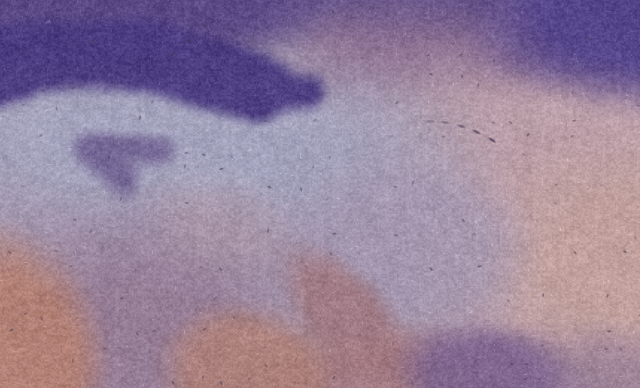
Write a Shadertoy shader that draws this texture.

```glsl
// A dusk sky in watercolour: violet cloud over pale blue, pink and peach washes.
// Soft tilted ellipses build the colour, blended capsules form the two clouds,
// and value noise adds ragged edges, paper grain and scattered dark flecks.

const vec3 LAVENDER = vec3(0.64, 0.59, 0.68);
const vec3 PINK     = vec3(0.73, 0.62, 0.66);
const vec3 PALE     = vec3(0.64, 0.64, 0.74);
const vec3 PEACH    = vec3(0.76, 0.63, 0.61);
const vec3 MAUVE    = vec3(0.58, 0.48, 0.58);
const vec3 ORANGE   = vec3(0.70, 0.50, 0.45);
const vec3 ROSE     = vec3(0.63, 0.47, 0.50);
const vec3 PLUM     = vec3(0.49, 0.39, 0.56);
const vec3 VIOLET   = vec3(0.35, 0.28, 0.52);
const vec3 INDIGO   = vec3(0.29, 0.23, 0.50);
const vec3 INK      = vec3(0.27, 0.22, 0.32);
const float DESIGN_ASPECT = 1.652;
const float EDGE_WARP = 0.045;
const float GRAIN = 0.085;
const float FLECK_CELLS = 24.0;

float hash(vec2 p) {
    vec3 q = fract(p.xyx * 0.1031);
    q += dot(q, q.yzx + 33.33);
    return fract((q.x + q.y) * q.z);
}

float noise(vec2 p) {
    vec2 i = floor(p), f = fract(p);
    f = f * f * (3.0 - 2.0 * f);
    return mix(mix(hash(i), hash(i + vec2(1, 0)), f.x),
               mix(hash(i + vec2(0, 1)), hash(i + vec2(1, 1)), f.x), f.y);
}

float fbm(vec2 p) {
    float sum = 0.0, amp = 0.5;
    for (int i = 0; i < 4; i++) {
        sum += amp * noise(p);
        p = p * 2.1 + 17.3;
        amp *= 0.5;
    }
    return sum;
}

vec2 turn(vec2 p, float a) {
    return vec2(cos(a) * p.x + sin(a) * p.y, cos(a) * p.y - sin(a) * p.x);
}

float capsule(vec2 p, vec2 a, vec2 b, float r) {
    vec2 d = b - a;
    return length(p - a - d * clamp(dot(p - a, d) / dot(d, d), 0.0, 1.0)) - r;
}

float blend(float a, float b, float k) {
    float h = max(k - abs(a - b), 0.0) / k;
    return min(a, b) - h * h * k * 0.25;
}

// Lays a tinted ellipse with a feathered rim over the colour
void wash(inout vec3 col, vec3 tint, vec2 p, vec2 center, vec2 radius, float tilt, float feather, float opacity) {
    float d = length(turn(p - center, tilt) / radius);
    col = mix(col, tint, opacity * (1.0 - smoothstep(1.0 - feather, 1.0 + feather, d)));
}

float fleck(vec2 p, vec2 size, float tilt) {
    return 1.0 - smoothstep(0.4, 1.3, length(turn(p, tilt) / size));
}

void mainImage(out vec4 fragColor, in vec2 fragCoord) {
    vec2 uv = fragCoord / iResolution.xy;
    vec2 paper = uv * vec2(DESIGN_ASPECT, 1.0);
    vec2 p = paper + EDGE_WARP * (vec2(fbm(paper * 7.0), fbm(paper * 7.0 + 41.0)) - 0.47);

    // Broad sky
    vec3 col = mix(LAVENDER, PINK, smoothstep(0.8, 1.35, p.x));
    wash(col, PALE, p, vec2(0.45, 0.64), vec2(0.60, 0.21), -0.08, 0.55, 0.95);
    wash(col, PEACH, p, vec2(1.62, 0.33), vec2(0.32, 0.25), 0.0, 0.6, 0.9);
    wash(col, vec3(0.64, 0.59, 0.69), p, vec2(1.06, 0.36), vec2(0.27, 0.21), -0.2, 0.4, 0.8);

    // Warm ground washes
    wash(col, MAUVE, p, vec2(0.36, 0.10), vec2(0.36, 0.30), 0.0, 0.6, 0.9);
    wash(col, vec3(0.68, 0.59, 0.65), p, vec2(0.57, 0.42), vec2(0.16, 0.10), -0.3, 0.6, 0.6);
    wash(col, ORANGE, p, vec2(-0.02, 0.04), vec2(0.27, 0.33), 0.0, 0.25, 0.95);
    wash(col, ROSE, p, vec2(0.98, 0.01), vec2(0.27, 0.13), 0.0, 0.45, 0.9);
    wash(col, ROSE, p, vec2(0.91, 0.17), vec2(0.21, 0.09), -0.8, 0.4, 0.85);
    wash(col, vec3(0.68, 0.50, 0.47), p, vec2(0.64, 0.04), vec2(0.20, 0.15), 0.0, 0.35, 0.9);
    wash(col, MAUVE, p, vec2(1.55, -0.02), vec2(0.26, 0.14), 0.0, 0.5, 0.7);
    wash(col, PLUM, p, vec2(1.26, 0.03), vec2(0.20, 0.12), -0.1, 0.4, 0.9);

    // Violet upper sky
    float veil = smoothstep(0.70, 0.90, p.y) * smoothstep(0.65, 0.9, p.x);
    col = mix(col, vec3(0.55, 0.44, 0.57), veil * 0.9);
    col = mix(col, vec3(0.38, 0.31, 0.53), 0.85 * smoothstep(0.85, 1.03, p.y));
    wash(col, VIOLET, p, vec2(0.16, 1.01), vec2(0.64, 0.20), 0.0, 0.25, 0.95);
    wash(col, vec3(0.32, 0.26, 0.54), p, vec2(1.68, 0.95), vec2(0.38, 0.19), 0.0, 0.45, 0.95);

    // Large arched cloud, its tip pointing right
    float cloud = capsule(p, vec2(-0.06, 0.77), vec2(0.04, 0.80), 0.06);
    cloud = blend(cloud, capsule(p, vec2(0.02, 0.85), vec2(0.38, 0.86), 0.085), 0.04);
    cloud = blend(cloud, capsule(p, vec2(0.38, 0.86), vec2(0.67, 0.775), 0.09), 0.04);
    cloud = blend(cloud, capsule(p, vec2(0.67, 0.76), vec2(0.79, 0.765), 0.042), 0.05);
    col = mix(col, INDIGO, 0.95 * (1.0 - smoothstep(-0.025, 0.025, cloud)));

    // Small drifting cloud
    float puff = capsule(p, vec2(0.22, 0.62), vec2(0.41, 0.61), 0.038);
    puff = blend(puff, capsule(p, vec2(0.26, 0.59), vec2(0.32, 0.535), 0.042), 0.05);
    col = mix(col, vec3(0.44, 0.38, 0.57), 0.9 * (1.0 - smoothstep(-0.03, 0.025, puff)));

    // Paper grain, woven threads and mottling
    float grain = noise(paper * 260.0) + 0.7 * noise(paper * vec2(95.0, 150.0)) - 0.85;
    float thread = noise(vec2(paper.x * 150.0, paper.y * 5.0)) - 0.5;
    col += GRAIN * grain + 0.02 * thread + 0.05 * (fbm(paper * 22.0) - 0.47);
    col += 0.09 * smoothstep(0.88, 1.0, noise(paper * 170.0 + 9.0));

    // Sparse flecks, one chance per cell
    vec2 cell = floor(paper * FLECK_CELLS);
    vec2 seed = vec2(hash(cell + 3.0), hash(cell + 71.0));
    vec2 offset = (fract(paper * FLECK_CELLS) - 0.25 - 0.5 * seed) / FLECK_CELLS;
    float present = step(0.86, hash(cell + 29.0));
    col = mix(col, INK, present * (0.15 + 0.4 * seed.x) * fleck(offset, vec2(0.006, 0.003), seed.y * 3.0 - 1.5));

    // Broken arc of darker marks
    for (int i = 0; i < 5; i++) {
        float t = float(i) / 4.0;
        vec2 mark = vec2(mix(1.11, 1.27, t), 0.687 - 0.048 * t * t);
        col = mix(col, INK, mix(0.3, 0.7, t) * fleck(paper - mark, vec2(0.012, 0.004), -0.6 * t));
    }
    fragColor = vec4(clamp(col, 0.0, 1.0), 1.0);
}
```
